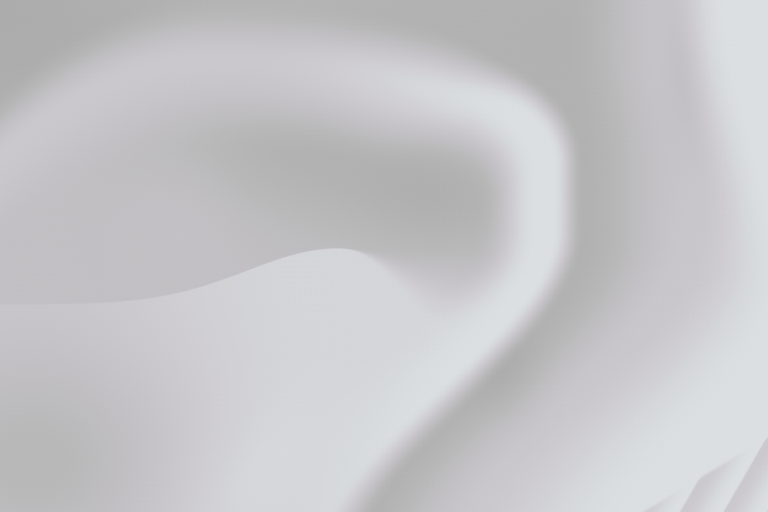
Reproduce this texture procedurally as a Shadertoy shader.

```glsl
float softMin(float a, float b, float k) {
    float h = max(k - abs(a - b), 0.0) / k;
    return min(a, b) - 0.25 * k * h * h;
}

float blob(vec2 p, vec2 center, vec2 radius) {
    vec2 q = (p - center) / radius;
    return exp(-dot(q, q));
}

// Horizontal position of the big fold's right rim at height y
float rimX(float y) {
    return 0.66 + 0.45 * smoothstep(-0.1, 0.55, y) - 0.03 * smoothstep(0.68, 0.9, y);
}

// Height of the big fold's upper rim at position x
float rimY(float x) {
    float left = min(x - 0.42, 0.0);
    float right = max(x - 0.42, 0.0);
    return 0.95 - 1.08 * left * left - 0.34 * right * right;
}

// Signed distance to the rim, positive inside the fold
float rimDistance(vec2 p) {
    float slant = mix(0.7, 1.0, smoothstep(0.2, 0.5, p.y));
    return softMin(rimY(p.x) - p.y, (rimX(p.y) - p.x) * slant, 0.1);
}

float crestY(float x) {
    float width = x < 0.66 ? 0.25 : 0.17;
    float t = (x - 0.66) / width;
    return 0.405 + 0.11 * exp(-t * t);
}

float hollowTone(vec2 p) {
    float tone = 0.755 - 0.055 * blob(p, vec2(0.58, 0.72), vec2(0.27, 0.15));
    tone -= 0.055 * blob(p, vec2(0.87, 0.61), vec2(0.2, 0.12));
    return tone + 0.015 * blob(p, vec2(0.37, 0.6), vec2(0.12, 0.12));
}

float lowerTone(vec2 p) {
    float tone = mix(0.79, 0.835, smoothstep(0.05, 0.6, p.x));
    tone -= 0.07 * blob(p, vec2(0.08, 0.1), vec2(0.32, 0.22));
    return tone + 0.03 * blob(p, vec2(0.55, 0.02), vec2(0.2, 0.16));
}

// Cloth outside the big fold: shaded valley, broad roll, bright border
float outerTone(vec2 p) {
    float q = p.x - rimX(p.y);
    float tone = mix(0.695, 0.785, smoothstep(0.02, 0.24, q));
    tone -= 0.02 * blob(p, vec2(0.0, 1.0), vec2(0.35, 0.25));
    tone += 0.015 * blob(p, vec2(0.5, 1.03), vec2(0.35, 0.06));
    tone -= 0.02 * blob(p, vec2(0.99, 0.26), vec2(0.07, 0.09));
    tone -= 0.03 * blob(p, vec2(1.34, 0.88), vec2(0.05, 0.2));
    float border = 1.03 + 0.41 * smoothstep(-0.1, 0.5, p.y)
                 - 0.08 * smoothstep(0.55, 1.0, p.y);
    float spread = mix(0.17, 0.06, smoothstep(0.1, 0.7, p.y));
    return mix(tone, 0.868, smoothstep(border - spread, border + spread, p.x));
}

// Small overlapping pleats in the lower right corner
float pleats(vec2 p, float pixel) {
    float inside = 0.6 * (p.x - 1.25) - p.y;
    float u = (p.x - 0.58 * p.y - 1.24) / 0.085;
    float f = fract(u);
    float aa = pixel / 0.085;
    float shade = smoothstep(0.0, 0.05 + aa, f) * (1.0 - smoothstep(0.1, 0.95, f));
    return shade * smoothstep(-pixel, 0.008 + pixel, inside);
}

float weave(vec2 p) {
    float threads = sin(620.0 * p.x + 1.5 * sin(23.0 * p.y));
    threads += sin(590.0 * p.y + 1.5 * sin(19.0 * p.x));
    float drift = sin(17.0 * p.x + 9.0 * p.y) * sin(13.0 * p.y - 7.0 * p.x);
    return threads * (0.6 + 0.4 * drift);
}

vec3 clothColor(float tone) {
    vec3 lilac = vec3(0.002, -0.006, 0.01);
    vec3 cool = vec3(-0.008, 0.006, 0.015);
    vec3 tint = mix(vec3(0.002, 0.0, 0.0), lilac, smoothstep(0.7, 0.78, tone));
    return tone + mix(tint, cool, smoothstep(0.8, 0.86, tone));
}

void mainImage(out vec4 fragColor, in vec2 fragCoord) {
    float pixel = 1.0 / iResolution.y;
    vec2 p = fragCoord * pixel;
    float d = rimDistance(p);

    // Rim ridge rolling into the hollow
    float ridge = mix(0.79, 0.868, smoothstep(0.45, 1.05, p.x + 0.25 * (0.8 - p.y)));
    float reach = mix(0.25, 0.17, smoothstep(0.7, 1.0, p.x));
    float tone = mix(ridge, hollowTone(p), smoothstep(0.06, reach, d));

    // Lower fold, crisp at the crest and melting into the ridge
    float blur = pixel + 0.1 * smoothstep(0.68, 0.92, p.x);
    float lower = mix(lowerTone(p), ridge, smoothstep(0.2, 0.04, d));
    tone = mix(tone, lower, smoothstep(-blur, blur, crestY(p.x) - p.y));

    // Surrounding cloth
    float soft = mix(0.065, 0.03, smoothstep(0.85, 1.08, p.x));
    soft = mix(0.035, soft, smoothstep(0.3, 0.65, p.y));
    tone = mix(outerTone(p), tone, smoothstep(-soft, soft, d));
    tone -= 0.075 * pleats(p, pixel);

    tone += 0.0015 * weave(p);
    fragColor = vec4(clothColor(tone), 1.0);
}
```
